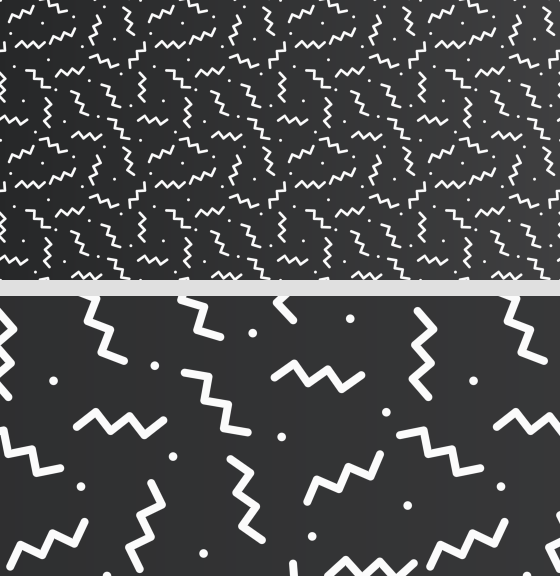
Top, the full canvas; bottom, a detail of the centre.
Write a WebGL 2 fragment shader that draws this pattern.

```glsl
#version 300 es
precision highp float;
// Confetti of white zigzags and dots on a charcoal gradient.
// A tilted square grid of 17 cells fills each repeating tile; every cell
// holds one jittered, freely turned zigzag and one dot near its corner.
uniform vec2 u_resolution;
out vec4 fragColor;

float hash(float n) {
    return fract(sin(n * 12.9898 + 4.137) * 43758.5453);
}

vec2 hash2(float n) {
    return vec2(hash(n), hash(n + 57.3));
}

vec2 rotate(vec2 p, float angle) {
    float c = cos(angle), s = sin(angle);
    return vec2(c * p.x - s * p.y, s * p.x + c * p.y);
}

float segmentDistance(vec2 p, vec2 a, vec2 b) {
    vec2 ab = b - a;
    return length(p - a - ab * clamp(dot(p - a, ab) / dot(ab, ab), 0.0, 1.0));
}

// Five equal strokes, centred on the origin along x
float zigzagDistance(vec2 p) {
    float d = 10.0;
    vec2 stroke = vec2(0.167, 0.168);
    vec2 a = vec2(-2.5, -0.5) * stroke;
    for (int i = 0; i < 5; i++) {
        vec2 b = vec2(a.x + stroke.x, -a.y);
        d = min(d, segmentDistance(p, a, b));
        a = b;
    }
    return d;
}

// Signed distance to the nearest zigzag or dot, in cell units
float confettiDistance(vec2 p) {
    float d = 10.0;
    vec2 home = floor(p);
    for (int y = -1; y <= 1; y++) {
        for (int x = -1; x <= 1; x++) {
            vec2 cell = home + vec2(x, y);
            float id = mod(cell.x + 4.0 * cell.y, 17.0);

            vec2 centre = cell + 0.5 + 0.13 * (hash2(id) - 0.5);
            float angle = 6.2832 * hash(id + 23.0);
            d = min(d, zigzagDistance(rotate(p - centre, angle)) - 0.039);

            vec2 dot_ = cell + 0.16 * (hash2(id + 91.0) - 0.5);
            d = min(d, length(p - dot_) - 0.042);
        }
    }
    return d;
}

void main() {
    // Two tiles fit the canvas height; the matrix tilts and scales to cells
    vec2 tile = 2.0 * gl_FragCoord.xy / u_resolution.y;
    vec2 p = mat2(4.0, -1.0, 1.0, 4.0) * tile;
    float pixel = 2.0 * sqrt(17.0) / u_resolution.y;

    // Background, darker on the left
    vec3 charcoal = vec3(0.150, 0.154, 0.158);
    vec3 slate = vec3(0.247, 0.247, 0.252);
    vec3 color = mix(charcoal, slate, gl_FragCoord.x / u_resolution.x);

    // White shapes with smoothed edges
    float ink = 1.0 - smoothstep(-0.7 * pixel, 0.7 * pixel, confettiDistance(p));
    color = mix(color, vec3(0.985), ink);
    fragColor = vec4(color, 1.0);
}
```
